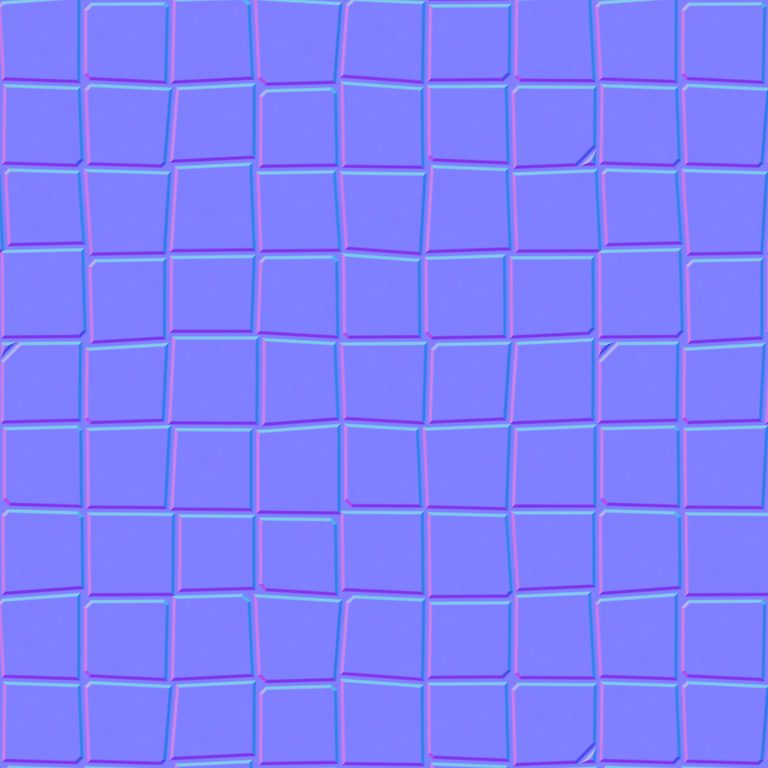
Write a Shadertoy shader that draws this texture map.

```glsl
// Tangent-space normal map of uneven square stone tiles with bevelled, chipped edges.

const float TILES = 9.0;       // tiles across and down
const float PERIOD = 7.0;      // layout repeats after this many tiles
const float HALF_GAP = 0.008;  // lengths below are in tile units
const float BEVEL = 0.063;
const float BEVEL_TILT = 0.6;
const vec2 GRID_SHIFT = vec2(0.01, 0.025);

vec2 wrapCell(vec2 cell) {
    return floor(mod(cell + 0.5, PERIOD));
}

vec2 hash22(vec2 p) {
    vec3 q = fract(p.xyx * vec3(0.1031, 0.1030, 0.0973));
    q += dot(q, q.yzx + 33.33);
    return fract((q.xx + q.yz) * q.zy);
}

// Shared tile edge: x = shift off the grid line, y = slope along it.
vec2 edgeJitter(vec2 cell, float seed) {
    vec2 r = 2.0 * hash22(wrapCell(cell) + seed) - 1.0;
    float shift = 0.02 * r.x + 0.07 * pow(abs(r.x), 8.0) * sign(r.x);
    return vec2(shift, 0.03 * r.y + 0.055 * r.y * r.y * r.y);
}

// A side is (signed distance, outward normal); the one nearest the point wins.
vec3 joinSides(vec3 a, vec3 b, float blur) {
    return mix(a, b, smoothstep(-blur, blur, b.x - a.x));
}

// Side of a tile: axis 0 is left or right, axis 1 is top or bottom.
vec3 tileSide(vec2 p, vec2 cell, int axis, float dir) {
    vec2 line = cell;
    line[axis] += 0.5 + 0.5 * dir;
    vec2 jitter = edgeJitter(line, axis == 0 ? 11.0 : 47.0);
    float along = p[1 - axis] - line[1 - axis] - 0.5;
    float edge = line[axis] + jitter.x + jitter.y * along;
    vec2 normal;
    normal[axis] = dir;
    normal[1 - axis] = -dir * jitter.y;
    return vec3(dir * (p[axis] - edge) + HALF_GAP, normalize(normal));
}

// Bevelled cut across the corner between two sides.
vec3 cornerCut(vec3 a, vec3 b, float size) {
    return vec3((a.x + b.x) * 0.7071 + size, normalize(a.yz + b.yz));
}

// Turns a cut into a groove that leaves the broken corner in place.
vec3 grooveFromCut(vec3 cut, float halfWidth) {
    return vec3(halfWidth - abs(cut.x), cut.x < 0.0 ? cut.yz : -cut.yz);
}

bool sameCell(vec2 a, vec2 b) {
    return all(lessThan(abs(a - b), vec2(0.5)));
}

vec3 tileSurface(vec2 p, vec2 cell, float blur) {
    vec3 left = tileSide(p, cell, 0, -1.0);
    vec3 right = tileSide(p, cell, 0, 1.0);
    vec3 top = tileSide(p, cell, 1, -1.0);
    vec3 bottom = tileSide(p, cell, 1, 1.0);
    vec3 tile = joinSides(joinSides(left, right, blur), joinSides(top, bottom, blur), blur);
    vec2 id = wrapCell(cell);

    // Small worn corners
    for (int i = 0; i < 4; i++) {
        vec2 wear = hash22(id + 83.0 + 19.0 * float(i));
        float size = wear.x < 0.13 ? mix(0.04, 0.07, wear.y) : 0.0;
        vec3 cut = cornerCut((i & 1) == 0 ? left : right, i < 2 ? top : bottom, size);
        tile = joinSides(tile, cut, blur);
    }

    // Two cracked tiles per layout period
    if (sameCell(id, vec2(6.0, 1.0)))
        tile = joinSides(tile, grooveFromCut(cornerCut(right, bottom, 0.16), 0.002), blur);
    if (sameCell(id, vec2(0.0, 4.0)))
        tile = joinSides(tile, grooveFromCut(cornerCut(left, top, 0.16), 0.002), blur);
    return tile;
}

// Faint mottling of the tile faces from layered sines.
vec2 faceGrain(vec2 p, float amplitude) {
    vec2 sum = vec2(0.0);
    for (int i = 0; i < 3; i++) {
        p = mat2(0.8, -0.6, 0.6, 0.8) * p * 1.6 + sin(p.yx * 1.3);
        sum += sin(p);
    }
    return sum * amplitude;
}

// Soft-sided slope band just inside the tile outline.
float bevelBand(float d, float fade) {
    return smoothstep(-BEVEL, fade - BEVEL, d) * (1.0 - smoothstep(-fade, 0.0, d));
}

void mainImage(out vec4 fragColor, in vec2 fragCoord) {
    vec2 uv = fragCoord / iResolution.xy;
    vec2 p = TILES * vec2(uv.x, 1.0 - uv.y) + GRID_SHIFT;  // rows count downwards
    float pixel = TILES / iResolution.y;

    // Nearest tile, since jittered edges reach into neighbouring cells
    vec3 tile = vec3(9.0, 0.0, 0.0);
    for (int y = -1; y <= 1; y++)
        for (int x = -1; x <= 1; x++) {
            vec3 other = tileSurface(p, floor(p) + vec2(x, y), 0.5 * pixel);
            if (other.x < tile.x) tile = other;
        }

    // Bevel slope and grain packed as a normal
    float band = bevelBand(tile.x, max(0.42 * BEVEL, pixel));
    float face = 1.0 - smoothstep(-BEVEL - pixel, -BEVEL, tile.x);
    vec2 slope = -tile.yz * BEVEL_TILT * band + face * faceGrain(p * 12.0, 0.006);
    float up = sqrt(max(0.0, 1.0 - dot(slope, slope)));
    fragColor = vec4(0.5 + 0.5 * vec3(slope, up), 1.0);
}
```
